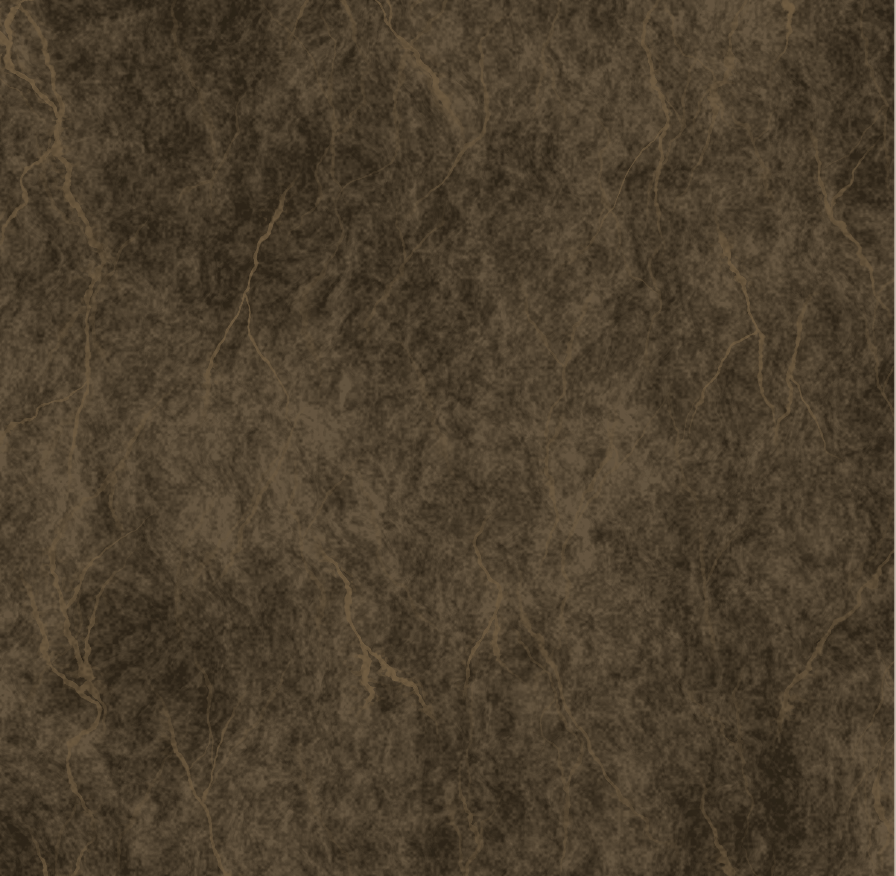
This texture is drawn by a Shadertoy shader. Its source:

```glsl
// Dark brown weathered stone with steep, forked, crumbling tan veins.
#define CLOUD_SCALE 5.0
#define MOTTLE_SCALE 36.0
#define SPECK_SCALE 105.0
#define GRAIN_SCALE 300.0
#define CONTRAST 0.95
#define VEIN_CELLS 4.6
#define VEIN_WIDTH 0.010
#define VEIN_OPACITY 0.85
#define EDGE_WIDTH 0.002
#define DARK_STONE vec3(0.174, 0.140, 0.092)
#define LIGHT_STONE vec3(0.394, 0.333, 0.250)
#define VEIN_COLOR vec3(0.445, 0.366, 0.258)

// Sine-free hashes
float hash12(vec2 p) {
    vec3 a = fract(vec3(p.xyx) * 0.1031);
    a += dot(a, a.yzx + 33.33);
    return fract((a.x + a.y) * a.z);
}

vec2 hash22(vec2 p) {
    return vec2(hash12(p + 11.7), hash12(p + 83.2));
}

float noise(vec2 p) {
    vec2 i = floor(p), f = fract(p);
    f = f * f * (3.0 - 2.0 * f);
    return mix(mix(hash12(i), hash12(i + vec2(1, 0)), f.x),
               mix(hash12(i + vec2(0, 1)), hash12(i + vec2(1, 1)), f.x), f.y);
}

float fbm(vec2 p) {
    float sum = 0.0, weight = 1.0, total = 0.0;
    for (int i = 0; i < 5; i++) {
        sum += weight * noise(p);
        total += weight;
        weight *= 0.55;
        p = mat2(0.96, 0.28, -0.28, 0.96) * p * 2.03 + 17.3;
    }
    return sum / total;
}

vec2 warp(vec2 p) {
    return vec2(fbm(p), fbm(p + 41.0)) - 0.5;
}

// One steep, tapered vein per cell, splitting in two beyond its middle
float veins(vec2 p, float cells, float seed) {
    vec2 q = p * cells, id = floor(q);
    float soft = 1.2 * cells / iResolution.y;
    float crumbs = noise(p * 210.0 + seed);
    float patches = smoothstep(0.45, 0.8, noise(p * 13.0 + seed));
    float mask = 0.0;
    for (int j = -1; j <= 1; j++)
    for (int i = -1; i <= 1; i++) {
        vec2 cell = id + vec2(i, j);
        vec2 shape = hash22(cell + seed + 37.0);
        vec2 style = hash22(cell + seed + 71.0);
        vec2 d = q - cell - hash22(cell + seed);
        d.y *= style.x < 0.5 ? -1.0 : 1.0;

        float along = d.y / mix(0.55, 0.98, shape.x);
        float lean = (shape.y - 0.5) * 1.3;
        float bend = 0.22 * (noise(vec2(d.y * 3.0 + 9.0, style.y * 90.0)) - 0.5);
        float stem = d.x - lean * d.y - bend;
        float side = lean < 0.0 ? -1.0 : 1.0;
        float twig = stem + side * 0.8 * max(d.y - 0.05, 0.0);
        float slant = inversesqrt(1.0 + lean * lean);
        float taper = smoothstep(1.0, 0.4, abs(along));

        float width = VEIN_WIDTH * taper * (0.25 + 0.5 * crumbs + 1.6 * patches * crumbs);
        float dist = abs(stem) * slant;
        if (style.y > 0.4) dist = min(dist, abs(twig) * slant + 0.002);
        float line = 1.0 - smoothstep(width, width + soft + 0.004, dist);
        float dust = exp(-dist * 22.0) * smoothstep(0.5, 0.75, crumbs) * (0.15 + 0.9 * patches);
        float glow = 0.10 * exp(-dist * 16.0);
        float strength = mix(0.5, 1.0, style.y);
        mask = max(mask, taper * strength * max(line, dust + glow));
    }
    return mask;
}

void mainImage(out vec4 fragColor, in vec2 fragCoord) {
    vec2 p = fragCoord / iResolution.y;
    vec2 flow = p + 0.12 * warp(p * 4.0);
    vec2 wisp = flow + 0.022 * warp(p * 26.0);

    // Stone: broad clouds, blotches, hanging streaks, specks and fine grain
    float cloud = fbm(flow * vec2(1.15, 0.85) * CLOUD_SCALE) - 0.5;
    float mottle = fbm(wisp * vec2(1.15, 0.8) * MOTTLE_SCALE + 7.0) - 0.5;
    float streak = fbm(wisp * vec2(62.0, 11.0) + 23.0) - 0.5;
    float speck = fbm(wisp * vec2(1.15, 0.85) * SPECK_SCALE + 51.0) - 0.5;
    float grain = noise(p * GRAIN_SCALE) - 0.5;
    float tone = 1.1 * cloud + 0.6 * mottle + 0.5 * streak + 1.0 * speck + 0.5 * grain;
    vec3 color = mix(DARK_STONE, LIGHT_STONE, clamp(0.47 + CONTRAST * tone, 0.0, 1.0));

    // Veins: a bold set and a fainter, finer set
    vec2 jagged = p + 0.08 * warp(p * 6.0) + 0.014 * warp(p * 40.0);
    float bold = veins(jagged, VEIN_CELLS, 3.0);
    float faint = 0.5 * veins(jagged + 0.37, VEIN_CELLS * 1.4, 59.0);
    float vein = max(bold, faint) * (0.8 + 0.4 * (grain + 0.5));
    color = mix(color, VEIN_COLOR, clamp(VEIN_OPACITY * vein, 0.0, 1.0));

    // Thin pale rim along the right side
    float fromRight = (iResolution.x - fragCoord.x) / iResolution.y;
    float rim = 1.0 - smoothstep(0.5 * EDGE_WIDTH, 1.5 * EDGE_WIDTH, fromRight);
    color = mix(color, vec3(0.80, 0.74, 0.70), rim);

    fragColor = vec4(color, 1.0);
}
```
